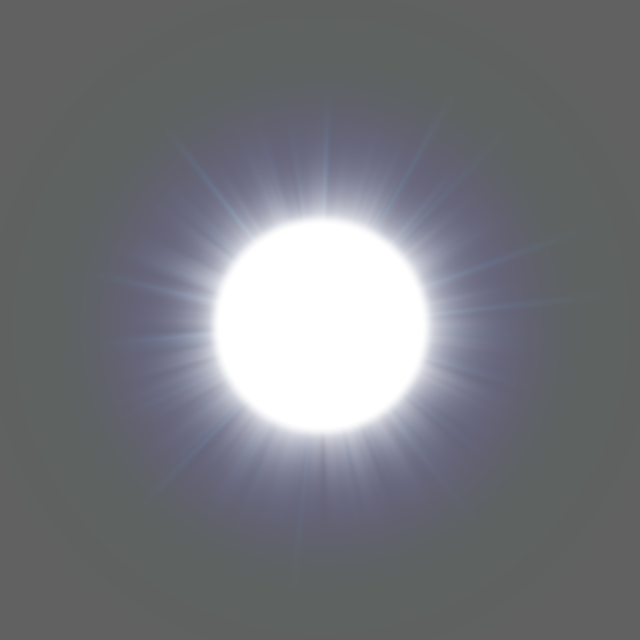
Write a Shadertoy shader that draws this background.

```glsl
// A white sun with a soft violet halo and thin blue rays on a grey field.
#define CENTER vec2(0.5015, 0.491)
#define CORE_RADIUS 0.158
#define GLOW_LENGTH 0.045
#define HALO_INNER 0.27
#define HALO_OUTER 0.42
#define RAY_WIDTH 0.017
#define RAY_GAIN 0.30
#define STREAK_GAIN 0.10

const float TAU = 6.2831853;
const vec3 GREY = vec3(0.378, 0.379, 0.378);
const vec3 GREEN_GREY = vec3(0.367, 0.384, 0.381);
const vec3 VIOLET = vec3(0.388, 0.383, 0.460);
const vec3 RAY_BLUE = vec3(0.40, 0.62, 0.76);

// Principal rays: direction in degrees, reach, strength
const int RAY_COUNT = 12;
const vec3 RAYS[RAY_COUNT] = vec3[](
    vec3(6.0, 0.47, 0.65), vec3(20.1, 0.45, 0.75),
    vec3(46.5, 0.44, 0.50), vec3(60.3, 0.43, 0.85),
    vec3(88.3, 0.37, 0.95), vec3(128.0, 0.40, 1.10),
    vec3(167.0, 0.38, 0.80), vec3(184.6, 0.35, 0.80),
    vec3(204.6, 0.35, 0.55), vec3(225.0, 0.41, 0.75),
    vec3(264.0, 0.44, 0.45), vec3(308.0, 0.42, 0.35));

float hash(uint n) {
    n = (n ^ 61u) ^ (n >> 16);
    n *= 9u;
    n ^= n >> 4;
    n *= 668265261u;
    n ^= n >> 15;
    return float(n & 65535u) / 65535.0;
}

// Smooth noise that wraps after one full turn
float ringNoise(float turn, float cells) {
    float x = fract(turn) * cells;
    float cell = floor(x);
    float t = smoothstep(0.0, 1.0, x - cell);
    uint seed = uint(cells) * 131u;
    float a = hash(uint(mod(cell, cells)) + seed);
    float b = hash(uint(mod(cell + 1.0, cells)) + seed);
    return mix(a, b, t);
}

// Sum of the principal rays at one angle and radius
float rayLight(float angle, float radius) {
    float light = 0.0;
    for (int i = 0; i < RAY_COUNT; i++) {
        float turn = (angle - radians(RAYS[i].x)) / TAU;
        float offset = (fract(turn + 0.5) - 0.5) * TAU;
        float across = exp(-pow(abs(offset) / RAY_WIDTH, 2.0));
        float along = clamp((RAYS[i].y - radius) / (RAYS[i].y - CORE_RADIUS), 0.0, 1.0);
        light += RAYS[i].z * across * along;
    }
    return light;
}

void mainImage(out vec4 fragColor, in vec2 fragCoord) {
    vec2 p = (fragCoord - CENTER * iResolution.xy) / min(iResolution.x, iResolution.y);
    float radius = length(p);
    float angle = atan(p.y, p.x);
    float turn = angle / TAU;

    // Grey field with a faint green ring and a violet halo
    vec3 color = mix(GREEN_GREY, GREY, smoothstep(0.42, 0.58, radius));
    color = mix(color, VIOLET, 1.0 - smoothstep(HALO_INNER, HALO_OUTER, radius));

    // Fine streaks and long rays
    float streak = 0.45 * ringNoise(turn, 48.0) + 0.35 * ringNoise(turn, 97.0)
                 + 0.20 * ringNoise(turn, 190.0);
    float fade = 1.0 - smoothstep(0.20, 0.37, radius);
    float fan = pow(ringNoise(turn, 131.0), 3.0) * fade * STREAK_GAIN;
    float rays = rayLight(angle, radius) * RAY_GAIN;
    color = mix(color, RAY_BLUE, clamp(fan + rays, 0.0, 1.0));

    // White glow whose length follows the streaks
    float falloff = GLOW_LENGTH * mix(0.7, 1.3, streak);
    float glow = exp(-max(radius - CORE_RADIUS, 0.0) / falloff) * fade;
    glow = mix(glow, 1.0, 1.0 - smoothstep(0.150, 0.178, radius));
    color = mix(color, vec3(1.0), pow(vec3(glow), vec3(1.05, 1.0, 0.9)));

    fragColor = vec4(color, 1.0);
}
```
